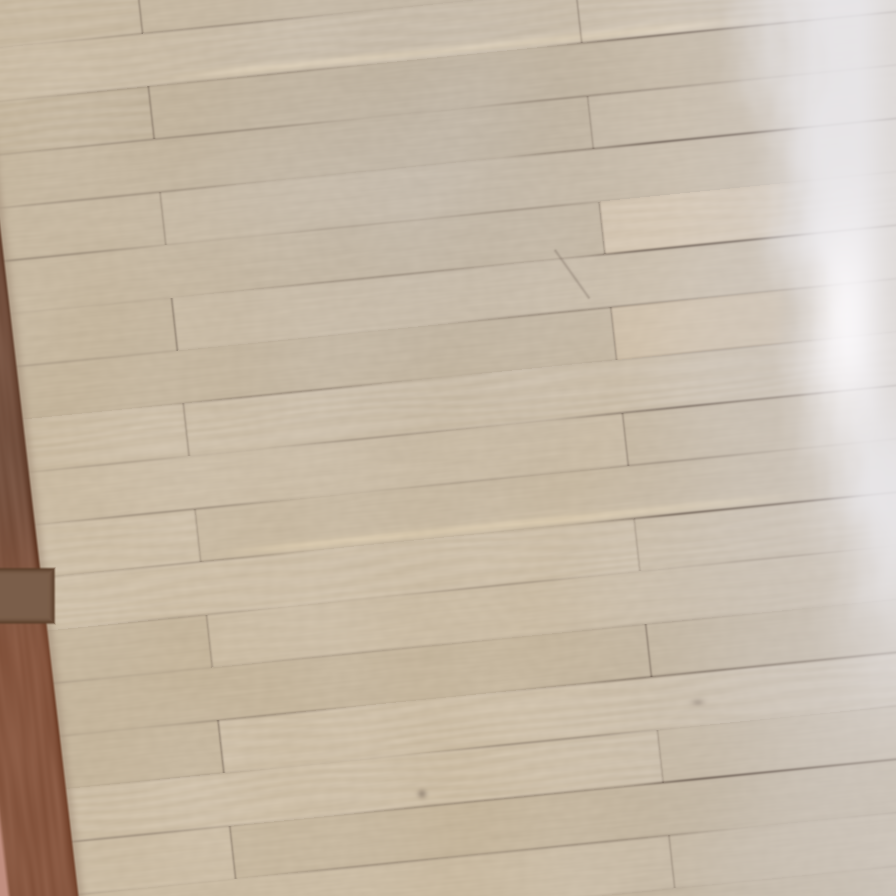
Write a three.js fragment shader that draws this texture.

```glsl
// Pale, slightly tilted oak strip floor with a brown edge board at left and window glare at right.
varying vec2 vUv;

float hash(vec2 p) {
  p = fract(p * vec2(0.1031, 0.1137));
  p += dot(p, p.yx + 33.33);
  return fract((p.x + p.y) * p.x * 37.7);
}

vec2 gradient(vec2 cell) {
  float a = 6.2832 * hash(cell);
  return vec2(cos(a), sin(a));
}

// Gradient noise, roughly -0.7 to 0.7
float noise(vec2 p) {
  vec2 i = floor(p), f = fract(p);
  vec2 w = f * f * f * (f * (f * 6.0 - 15.0) + 10.0);
  vec2 e = vec2(1.0, 0.0);
  float low = mix(dot(gradient(i), f), dot(gradient(i + e), f - e), w.x);
  float high = mix(dot(gradient(i + e.yx), f - e.yx), dot(gradient(i + 1.0), f - 1.0), w.x);
  return mix(low, high, w.y);
}

float line(float d, float width) {
  return exp(-d * d / (width * width));
}

float segment(vec2 p, vec2 a, vec2 b) {
  vec2 ab = b - a;
  return length(p - a - ab * clamp(dot(p - a, ab) / dot(ab, ab), 0.0, 1.0));
}

vec3 planks(vec2 uv) {
  // Tilted axes: rows of equal height, joints staggered by half a plank
  vec2 q = vec2(uv.x + 0.11 * uv.y, uv.y - 0.1 * uv.x + 0.007);
  float pitch = 0.0596;
  float row = floor(q.y / pitch);
  float odd = mod(row, 2.0);
  float along = (q.x - mix(0.265, 0.754, odd)) / 0.98;
  float plank = floor(along);
  float tone = hash(vec2(row + 41.0, plank * 7.0 + 23.0)) - 0.5;

  // Warm wood at lower left, cooler toward the top centre and the right
  float cool = 0.85 * exp(-dot(uv - vec2(0.5, 0.83), uv - vec2(0.5, 0.83)) * 9.0);
  cool = max(cool, 0.8 * smoothstep(0.5, 0.95, uv.x));
  vec3 color = mix(vec3(0.79, 0.73, 0.635), vec3(0.77, 0.73, 0.675), cool);
  color += tone * vec3(0.034, 0.036, 0.042);

  // Paler short planks beside the right-hand joints
  float pale = odd * step(8.5, row) * step(row, 11.5) * step(0.0, plank);
  color += pale * (1.0 - smoothstep(0.86, 0.89, uv.x)) * vec3(0.04, 0.03, 0.02);

  // Long grain, curved figure on some boards, and soft mottling
  vec2 g = q + vec2(tone * 9.0, row * 3.7);
  float grain = noise(g * vec2(12.0, 180.0)) + 0.6 * noise(g * vec2(35.0, 330.0));
  float figure = sin(q.y * 520.0 + 9.0 * noise(g * vec2(5.0, 24.0)));
  float figured = smoothstep(0.15, 0.4, tone) + step(13.5, row) * step(plank, -0.5) * (1.0 - odd);
  color += 0.014 * grain + 0.009 * figure * figured * vec3(1.0, 1.1, 1.4);
  color += 0.022 * noise(uv * 7.0) * vec3(0.7, 0.9, 1.3) + 0.012 * noise(uv * 85.0);

  // Seams between rows: faint and broken, with darker gaps toward the right
  float seam = floor(q.y / pitch + 0.5);
  float d = q.y - seam * pitch;
  float gapRow = step(abs(abs(mod(seam, 5.0) - 2.0) - 1.0), 0.1) + step(abs(seam - 15.0), 0.1);
  float gap = gapRow * smoothstep(0.66, 0.86, q.x + 0.12 * noise(vec2(q.x * 8.0, seam)));
  float worn = smoothstep(-0.25, 0.45, noise(vec2(q.x * 4.0, seam * 5.3 + 0.4)));
  float dark = (0.06 + 0.28 * worn + 0.5 * gap) * line(d, 0.0017);

  // Plank ends
  float end = (fract(along - 0.5) - 0.5) * 0.98;
  dark += mix(0.18, 0.42, hash(vec2(row + 9.0, 4.0))) * line(end, 0.0015);
  color = mix(color, vec3(0.43, 0.37, 0.32), min(dark, 0.85));

  // Lit bevels above every ninth seam
  float bevel = step(abs(mod(seam, 9.0) - 6.0), 0.1);
  bevel *= smoothstep(0.25, 0.4, q.x) * (1.0 - smoothstep(0.85, 0.98, q.x));
  return color + bevel * line(d - 0.007, 0.005) * vec3(0.06, 0.055, 0.04);
}

void main() {
  vec2 uv = vUv;
  vec3 color = planks(uv);

  // Scratch and small knots
  float mark = 0.25 * line(segment(uv, vec2(0.62, 0.72), vec2(0.657, 0.668)), 0.0018);
  mark += 0.4 * line(length(uv - vec2(0.471, 0.114)), 0.005);
  mark += 0.3 * line(length((uv - vec2(0.779, 0.216)) * vec2(0.6, 1.0)), 0.004);
  color = mix(color, vec3(0.4, 0.34, 0.3), mark);

  // Glare: broad haze, then a bright ragged streak fading downward
  float ragged = 0.035 * noise(uv * vec2(9.0, 13.0)) + 0.01 * noise(uv * vec2(60.0, 25.0));
  float haze = smoothstep(0.62, 1.0, uv.x + 0.12 * (uv.y - 0.5));
  float left = 0.93 - 0.09 * smoothstep(0.2, 0.95, uv.y) + ragged;
  float streak = smoothstep(left - 0.035, left + 0.085, uv.x) * smoothstep(0.12, 0.45, uv.y);
  streak *= 1.0 - 0.3 * smoothstep(0.955, 1.0, uv.x) * smoothstep(0.45, 0.6, uv.y);
  color = mix(color, vec3(0.85, 0.83, 0.82), 0.45 * haze);
  color = mix(color, vec3(0.92, 0.915, 0.93), 0.85 * streak);
  vec2 hot = (uv - vec2(0.942, 0.64)) * vec2(26.0, 9.0);
  color += 0.07 * exp(-dot(hot, hot));

  // Brown edge board with a raised block and a pink strip in the corner
  float edge = 0.088 - 0.117 * uv.y - uv.x;
  vec3 brown = mix(vec3(0.53, 0.34, 0.25), vec3(0.46, 0.32, 0.25), smoothstep(0.25, 0.5, uv.y));
  brown += 0.05 * noise(vec2(edge * 130.0, uv.y * 9.0)) - 0.1 * line(edge, 0.005);
  brown = mix(brown, vec3(0.76, 0.56, 0.5), smoothstep(0.075, 0.081, edge));
  color = mix(color, vec3(0.63, 0.55, 0.47), 0.5 * line(edge, 0.007));
  color = mix(color, brown, smoothstep(-0.0015, 0.0025, edge));
  vec2 block = abs(uv - vec2(0.02, 0.335)) - vec2(0.041, 0.031);
  float blockDist = max(block.x, block.y);
  vec3 blockColor = vec3(0.48, 0.37, 0.29) - 0.12 * line(blockDist, 0.004);
  color = mix(color, blockColor, 1.0 - smoothstep(-0.002, 0.002, blockDist));

  gl_FragColor = vec4(color, 1.0);
}
```
